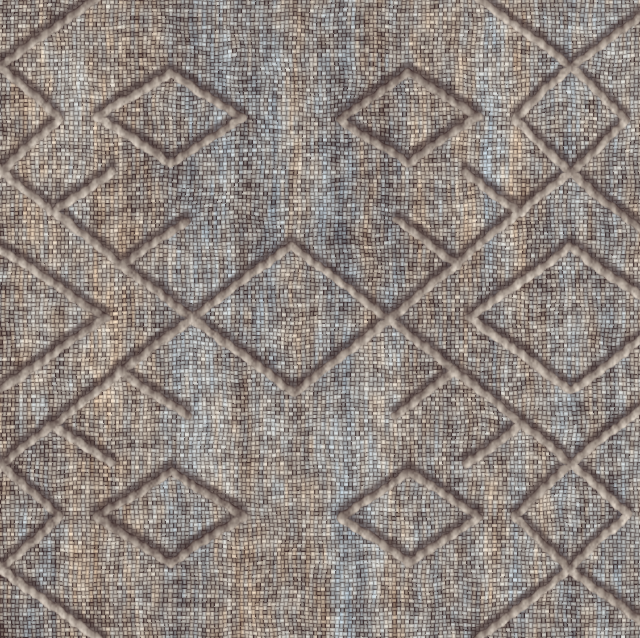
A WebGL 1 fragment shader for this texture:

```glsl
precision highp float;
uniform vec2 u_resolution;

#define THREADS 154.0
#define CORD_RADIUS 0.0066
#define TWISTS 52.0
#define SHADOW_DROP 0.010
#define AXIS vec2(0.458, 0.5)
#define SPAN 0.434
#define WOBBLE 0.007
#define DARK vec3(0.25, 0.19, 0.19)
#define MIDDLE vec3(0.58, 0.55, 0.525)
#define LIGHT vec3(0.89, 0.88, 0.85)
#define PI 3.14159265

float hash(vec2 p) {
  return fract(sin(dot(p, vec2(127.1, 311.7))) * 43758.5453);
}

float noise(vec2 p) {
  vec2 i = floor(p), f = fract(p);
  f = f * f * (3.0 - 2.0 * f);
  return mix(mix(hash(i), hash(i + vec2(1.0, 0.0)), f.x),
             mix(hash(i + vec2(0.0, 1.0)), hash(i + 1.0), f.x), f.y);
}

float segment(vec2 p, vec2 a, vec2 b) {
  vec2 v = b - a;
  return length(p - a - v * clamp(dot(p - a, v) / dot(v, v), 0.0, 1.0));
}

// Distance to the cord centre line, mirrored about both axes
float cordDistance(vec2 p) {
  p += WOBBLE * (vec2(noise(p * 13.0), noise(p * 13.0 + 40.0)) - 0.5);
  p += 0.4 * WOBBLE * (vec2(noise(p * 55.0), noise(p * 55.0 + 9.0)) - 0.5);
  vec2 q = p - AXIS;
  q.x *= q.x < 0.0 ? SPAN / AXIS.x : 1.0;
  q = abs(q);
  vec2 f = vec2(SPAN - abs(SPAN - q.x), q.y);

  // Central diamond, long diagonal and side diamond
  vec2 crossing = vec2(SPAN, 0.228), knot = vec2(0.152, 0.0);
  float d = segment(f, vec2(0.0, 0.115), knot);
  d = min(d, segment(f, knot, crossing));
  d = min(d, segment(f, vec2(0.277, 0.0), vec2(SPAN, 0.111)));

  // Barbs on the diagonal
  d = min(d, segment(q, vec2(0.258, 0.081), vec2(0.160, 0.152)));
  d = min(d, segment(q, vec2(0.358, 0.163), vec2(0.268, 0.228)));

  // Outer zigzag
  vec2 elbow = vec2(0.345, 0.310), upper = vec2(SPAN, 0.393);
  d = min(d, segment(f, crossing, elbow));
  d = min(d, segment(f, elbow, upper));
  d = min(d, segment(f, upper, vec2(0.282, 0.505)));

  // Small free diamond
  vec2 s = abs(f - vec2(0.181, 0.312));
  return min(d, segment(s, vec2(0.108, 0.0), vec2(0.0, 0.072)));
}

// Plain weave with uneven yarns
float weaveTone(vec2 p) {
  vec2 w = p * THREADS + 0.9 * vec2(noise(p * 24.0), noise(p * 24.0 + 17.0));
  vec2 id = floor(w), f = fract(w) - 0.5;
  float over = mod(id.x + id.y, 2.0);
  vec2 yarn = mix(f.yx, f, over);
  float relief = cos(PI * yarn.x) * (0.6 + 0.4 * cos(PI * yarn.y));
  float tone = 0.49 + 0.52 * (relief - 0.54) + 0.36 * (hash(id) - 0.5);
  tone += 0.07 * (0.5 - over);
  tone += 0.20 * (noise(p * vec2(THREADS, 14.0)) - 0.5);
  tone += 0.22 * (noise(p * vec2(28.0, THREADS)) - 0.5);
  tone += 0.16 * (noise(p * vec2(34.0, 2.5)) - 0.5);
  return tone + 0.12 * (noise(p * 7.0) - 0.5);
}

vec3 yarnColor(float tone) {
  tone = clamp(tone, 0.0, 1.0);
  return tone < 0.5 ? mix(DARK, MIDDLE, tone * 2.0)
                    : mix(MIDDLE, LIGHT, tone * 2.0 - 1.0);
}

void main() {
  vec2 p = gl_FragCoord.xy / u_resolution.x;
  float pixel = 1.0 / u_resolution.x;
  vec2 drop = vec2(0.0, SHADOW_DROP);
  float d = cordDistance(p);
  float below = cordDistance(p - drop);
  float above = cordDistance(p + drop);

  // Cloth with warm and cool warp bands
  float band = noise(p * vec2(26.0, 1.5) + 5.0) - 0.5;
  float fleck = noise(p * vec2(THREADS, 30.0) + 3.0) - 0.5;
  vec3 color = yarnColor(weaveTone(p));
  color *= 1.0 + (0.11 * band + 0.10 * fleck) * vec3(1.0, 0.0, -1.0);

  // Shadow above each cord and soft contact shade around it
  float shadow = 1.0 - smoothstep(0.3 * CORD_RADIUS, 1.7 * CORD_RADIUS, below);
  float contact = 1.0 - smoothstep(CORD_RADIUS, 2.0 * CORD_RADIUS, d);
  color = mix(color, DARK, 0.62 * shadow + 0.15 * contact * (1.0 - shadow));

  // Twisted cord, lit from below
  float twist = 0.5 + 0.5 * sin(2.0 * PI * TWISTS * p.x + 5.0 * noise(p * 32.0));
  float radius = CORD_RADIUS * (0.86 + 0.22 * twist);
  float side = (above - below) / SHADOW_DROP;
  float fibre = noise(p * vec2(330.0, 240.0)) - 0.5;
  float cordTone = 0.54 - 0.19 * side + 0.22 * (twist - 0.5) + 0.20 * fibre;
  cordTone += 0.24 * (noise(p * 6.0 + 21.0) - 0.5);
  cordTone -= 0.12 * smoothstep(0.5, 1.0, d / radius);
  vec3 cord = yarnColor(cordTone) * vec3(1.02, 0.985, 0.96);
  color = mix(color, cord, 1.0 - smoothstep(-pixel, pixel, d - radius));

  gl_FragColor = vec4(color, 1.0);
}
```
